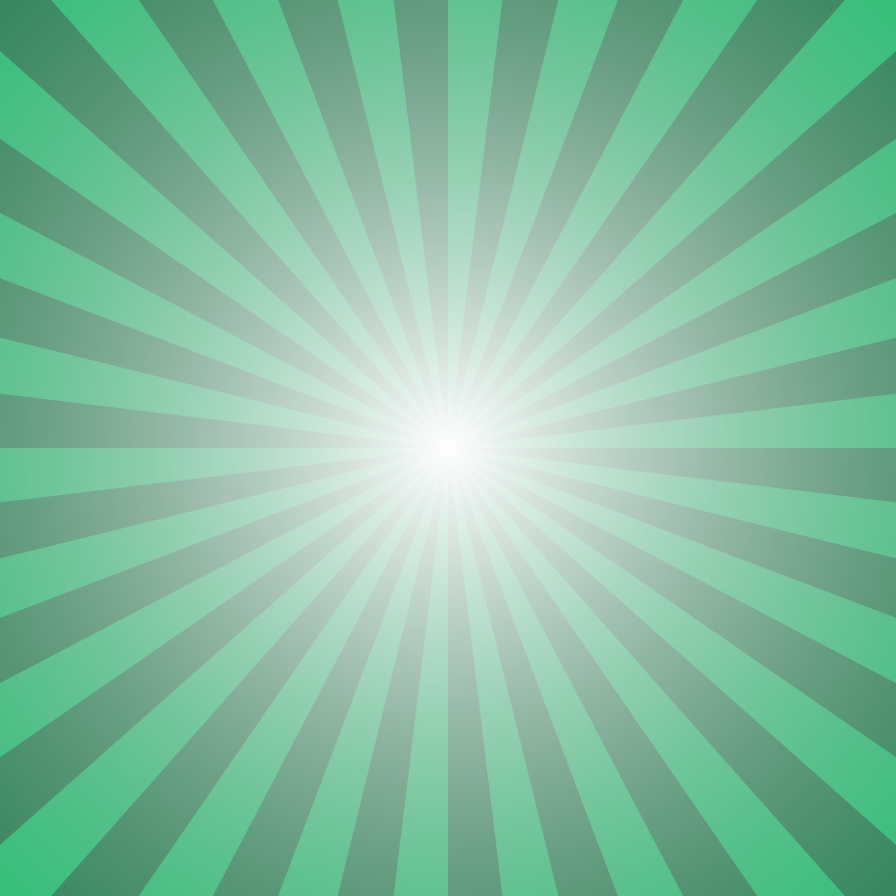
Reproduce this background procedurally as a WebGL 2 fragment shader.

```glsl
#version 300 es
precision highp float;

uniform vec2 u_resolution;
out vec4 fragColor;

// Coverage of the light rays: 26 light and 26 dark sectors around the centre
float lightRays(vec2 p, float pixel) {
    float wave = sin(26.0 * atan(p.y, p.x));
    float edgeDistance = wave * length(p) / 26.0;
    return clamp(edgeDistance / pixel + 0.5, 0.0, 1.0);
}

void main() {
    float canvas = min(u_resolution.x, u_resolution.y);
    vec2 p = (gl_FragCoord.xy - 0.5 * u_resolution) / canvas;

    // Ray colours as they appear in the corners
    vec3 lightGreen = vec3(0.21, 0.75, 0.48);
    vec3 darkGreen = vec3(0.21, 0.53, 0.37);
    vec3 ray = mix(darkGreen, lightGreen, lightRays(p, 1.0 / canvas));

    // White glow fading to the corners, with a soft grey shade midway
    float fade = min(length(p) / 0.7071, 1.0);
    vec3 color = mix(vec3(1.0), ray, fade) - 0.3 * fade * (1.0 - fade);

    fragColor = vec4(color, 1.0);
}
```
